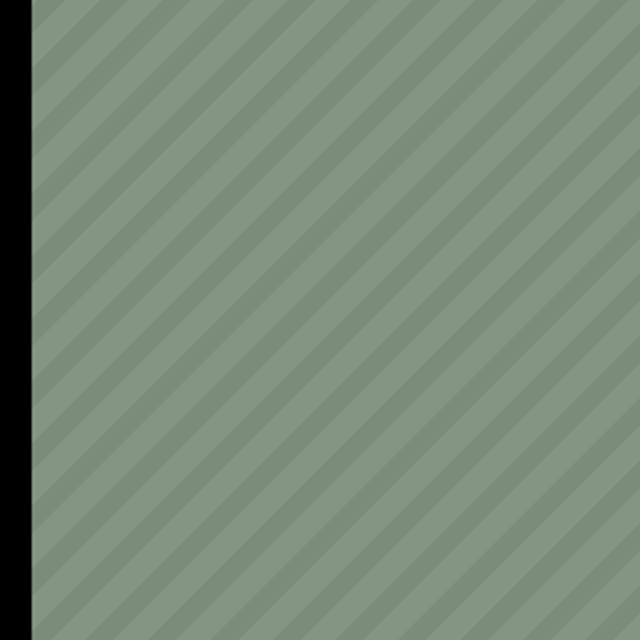
Reproduce this pattern procedurally as a WebGL 2 fragment shader.

```glsl
#version 300 es
precision highp float;

uniform vec2 u_resolution;
out vec4 fragColor;

const vec3 LIGHT_SAGE = vec3(0.516, 0.588, 0.514);
const vec3 DARK_SAGE = vec3(0.484, 0.549, 0.480);
const vec3 BAR_BLACK = vec3(0.0);

const float STRIPE_PERIOD = 0.09766; // measured along either axis
const float DARK_SHARE = 0.45;
const float DARK_CENTER = 0.1785;    // offset from the upper left corner
const float BAR_WIDTH = 0.0495;
const float BAR_SOFTNESS = 0.0025;

// Coverage of a repeating band, antialiased over the given blur
float repeatedBand(float position, float period, float center, float share, float blur) {
    float offset = abs(fract((position - center) / period + 0.5) - 0.5) * period;
    float halfWidth = 0.5 * share * period;
    return 1.0 - smoothstep(halfWidth - blur, halfWidth + blur, offset);
}

// Soft step across a straight edge
float softEdge(float position, float edge, float blur) {
    return smoothstep(edge - blur, edge + blur, position);
}

// Thin glow hugging one side of an edge
float edgeGlow(float position, float edge, float width) {
    float d = (position - edge) / width;
    return exp(-d * d);
}

void main() {
    vec2 uv = gl_FragCoord.xy / u_resolution;
    float pixel = 1.0 / min(u_resolution.x, u_resolution.y);

    // Diagonal stripes rising to the right
    float diagonal = uv.x + 1.0 - uv.y;
    float dark = repeatedBand(diagonal, STRIPE_PERIOD, DARK_CENTER, DARK_SHARE, pixel);
    vec3 color = mix(LIGHT_SAGE, DARK_SAGE, dark);

    // Faint bright rim beside the bar
    color += 0.025 * edgeGlow(uv.x, BAR_WIDTH + 0.004, 0.0015);

    // Black bar along the left side
    float field = softEdge(uv.x, BAR_WIDTH, max(BAR_SOFTNESS, pixel));
    fragColor = vec4(mix(BAR_BLACK, color, field), 1.0);
}
```
